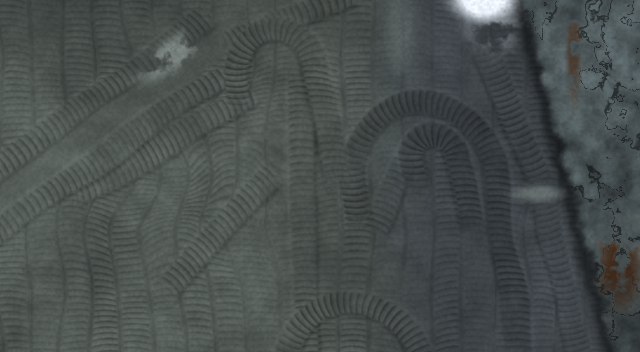
A Shadertoy shader for this texture:

```glsl
// Dark churned mud seen from above, crossed by ribbed vehicle tracks, with a rough wet bank on the right.
#define RIB_PITCH 0.0185
#define RIB_DEPTH 0.13
#define TRACK_HALF 0.034
#define COLUMN_WIDTH 0.088
#define GRAIN 0.11
#define MUD_GREEN vec3(0.315, 0.345, 0.328)
#define MUD_BLUE vec3(0.238, 0.262, 0.278)
#define BANK_GREY vec3(0.33, 0.375, 0.385)
#define SCUFF_PALE vec3(0.50, 0.54, 0.53)
#define RUST vec3(0.27, 0.175, 0.11)
#define GLARE vec3(0.93, 0.96, 1.0)

const float TAU = 6.2831853;

// Straight tracks: start xy, end xy, in canvas heights
const vec4 RUNS[9] = vec4[9](
    vec4(0.47, 0.17, 0.80, 0.53), vec4(0.20, 0.44, 0.74, 0.74),
    vec4(0.87, -0.1, 0.86, 0.80), vec4(-0.1, 0.28, 0.66, 0.81),
    vec4(-0.1, 0.45, 0.61, 0.98), vec4(0.62, 0.88, 1.02, 1.02),
    vec4(1.38, 0.88, 1.53, 0.47), vec4(1.55, 0.44, 1.67, -0.1),
    vec4(1.05, 0.32, 1.18, 0.58));

// Turning tracks: centre xy, radius, sideways lean of the legs
const vec4 ARCHES[4] = vec4[4](
    vec4(1.20, 0.50, 0.205, 0.16), vec4(1.235, 0.545, 0.065, 0.25),
    vec4(1.00, -0.05, 0.20, 0.10), vec4(0.78, 0.80, 0.12, 0.20));

float hash(vec2 p) {
    vec3 q = fract(vec3(p.xyx) * 0.1031);
    q += dot(q, q.yzx + 33.33);
    return fract((q.x + q.y) * q.z);
}

float noise(vec2 p) {
    vec2 i = floor(p), f = fract(p);
    f = f * f * (3.0 - 2.0 * f);
    return mix(mix(hash(i), hash(i + vec2(1, 0)), f.x),
               mix(hash(i + vec2(0, 1)), hash(i + vec2(1, 1)), f.x), f.y);
}

float fbm(vec2 p) {
    float sum = 0.0, amp = 0.5;
    for (int i = 0; i < 5; i++) {
        sum += amp * noise(p);
        p = mat2(1.6, 1.2, -1.2, 1.6) * p + 7.3;
        amp *= 0.5;
    }
    return sum;
}

// Soft spot, 1 at the centre and 0 outside its radii
float spot(vec2 p, vec2 centre, vec2 radii) {
    return 1.0 - smoothstep(0.2, 1.0, length((p - centre) / radii));
}

float ribs(float along) {
    float a = along * TAU / RIB_PITCH;
    return 0.8 * sin(a) + 0.25 * sin(2.0 * a + 0.8);
}

// Press a track into the relief; t is (across, along)
void press(inout float relief, vec2 t, float ends, float sink, float wear) {
    float d = abs(t.x);
    float inside = ends * (1.0 - smoothstep(TRACK_HALF - 0.008, TRACK_HALF + 0.004, d));
    float bar = ribs(t.y + 4.0 * t.x * t.x) * RIB_DEPTH * wear;
    relief = mix(relief, bar - sink, inside);
    float rim = (d - TRACK_HALF - 0.004) / 0.007;
    relief += ends * exp(-rim * rim) * (t.x > 0.0 ? 0.07 : -0.15);
}

void mainImage(out vec4 fragColor, in vec2 fragCoord) {
    vec2 p = fragCoord / iResolution.y;
    vec2 wobble = vec2(noise(p * 6.0), noise(p * 6.0 + 31.0)) - 0.5;
    float cloud = fbm(p * 4.0), rough = fbm(p * 22.0), fine = noise(p * 150.0);
    float wear = 0.35 + 1.1 * noise(p * 9.0 + 5.0);

    // Older, worn columns of ribs, churned into swirls left of centre
    float swirl = spot(p, vec2(0.58, 0.5), vec2(0.5, 0.55));
    vec2 w = p + wobble * mix(0.03, 0.16, swirl);
    float column = w.x / COLUMN_WIDTH, id = floor(column), f = fract(column) - 0.5;
    float worn = 1.0 - smoothstep(0.34, 0.46, abs(f));
    float relief = ribs(w.y + 0.02 * f * f + hash(vec2(id, 3.0))) * worn * RIB_DEPTH * wear;
    relief *= 0.3 + 0.7 * hash(vec2(id, 9.0));
    relief -= 0.13 * smoothstep(0.38, 0.48, abs(f)) * noise(p * 7.0 + id);

    // Smooth strip between the two diagonal tracks
    vec2 diagonal = normalize(vec2(0.80, 0.58));
    vec2 fromStrip = p - vec2(0.3, 0.66);
    float strip = abs(dot(fromStrip, vec2(-diagonal.y, diagonal.x)));
    strip = (1.0 - smoothstep(0.04, 0.06, strip)) * (1.0 - smoothstep(0.6, 0.75, p.x));
    relief = mix(relief, 0.03, strip);

    // Fresh tracks
    vec2 q = p + wobble * 0.025;
    for (int i = 0; i < 9; i++) {
        vec2 a = RUNS[i].xy, d = RUNS[i].zw - a;
        float len = length(d);
        d /= len;
        vec2 t = vec2(dot(q - a, vec2(-d.y, d.x)), dot(q - a, d));
        float ends = smoothstep(0.0, 0.05, t.y) * (1.0 - smoothstep(len - 0.05, len, t.y));
        press(relief, t, ends, 0.03, wear);
    }
    for (int i = 0; i < 4; i++) {
        vec4 arch = ARCHES[i];
        vec2 c = q - arch.xy;
        float r = arch.z;
        c.x += arch.w * min(c.y, 0.0);
        vec2 t = c.y > 0.0 ? vec2(length(c) - r, atan(c.y, c.x) * r)
                           : vec2(abs(c.x) - r, c.x > 0.0 ? c.y : 3.1416 * r - c.y);
        float leg = c.x > 0.0 ? 2.2 * r : 0.4 * r;
        float ends = smoothstep(-leg - 0.1, -leg, c.y);
        press(relief, t, ends, i < 2 ? 0.16 : 0.05, wear * 1.15);
    }

    // Mud colour: greenish on the left, blue-black on the right
    float blue = smoothstep(0.95, 1.3, p.x + 0.25 * (cloud - 0.5));
    vec3 colour = mix(MUD_GREEN, MUD_BLUE, blue);
    colour *= 1.0 + relief + 0.35 * (cloud - 0.5) + 0.25 * (rough - 0.5);
    colour *= 1.0 - 0.16 * smoothstep(0.7, 1.0, p.y) * (1.0 - blue);
    colour *= 1.0 - 0.12 * spot(p, vec2(0.95, 0.3), vec2(0.25, 0.6));

    // Pale scuffs
    vec2 s = p - vec2(0.49, 0.845);
    s = vec2(dot(s, diagonal), dot(s, vec2(-diagonal.y, diagonal.x)));
    float scuff = spot(s, vec2(0), vec2(0.16, 0.06)) * smoothstep(0.4, 0.62, rough);
    scuff += 0.6 * spot(p, vec2(1.53, 0.45), vec2(0.11, 0.035));
    scuff += 0.3 * spot(p, vec2(1.14, 0.92), vec2(0.07, 0.18));
    colour = mix(colour, SCUFF_PALE, min(scuff, 0.85));

    // Rough bank with cracks and rust, behind a dark furrow
    float side = p.x - 1.73 + 0.26 * p.y + 0.04 * (rough - 0.5);
    float bank = smoothstep(0.0, 0.03, side);
    vec3 rock = BANK_GREY * (0.45 + 0.75 * rough + 0.5 * (cloud - 0.3));
    float crack = abs(noise(p * vec2(13.0, 6.0) + rough * 2.0) - 0.5);
    rock *= 1.0 - 0.5 * (1.0 - smoothstep(0.0, 0.06, crack));
    float rust = spot(p, vec2(1.76, 0.25), vec2(0.09, 0.18)) + 0.7 * spot(p, vec2(1.63, 0.85), vec2(0.03, 0.2));
    rock = mix(rock, RUST, min(rust, 1.0) * smoothstep(0.38, 0.55, rough));
    rock *= 1.0 - 0.3 * (1.0 - smoothstep(0.0, 0.35, p.y));
    colour = mix(colour, rock, bank);
    float furrow = side / 0.022;
    colour *= 1.0 - 0.45 * exp(-furrow * furrow);

    // Wet glare at the top edge, cut off by the furrow
    float shine = spot(p, vec2(1.37, 1.01), vec2(0.13, 0.085)) * (0.7 + 0.6 * rough);
    shine += 0.35 * spot(p, vec2(1.40, 0.96), vec2(0.12, 0.16)) * smoothstep(0.35, 0.6, rough);
    colour = mix(colour, GLARE, clamp(shine * (1.0 - bank), 0.0, 1.0));

    // Fine grit
    colour *= 1.0 + GRAIN * (fine - 0.5);
    fragColor = vec4(colour, 1.0);
}
```
